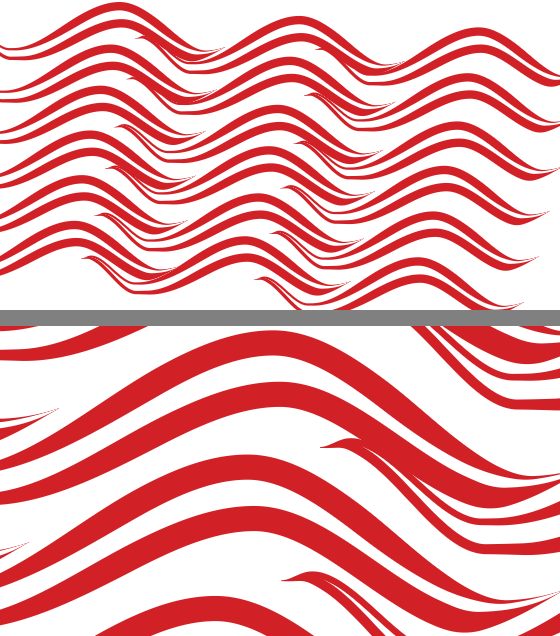
Top: the whole. Bottom: its middle third, enlarged.
A Shadertoy shader for this pattern:

```glsl
// Rows of red double-stroke waves on white, staggered in three columns.
// Each wave is two calligraphic bands: midlines built from smoothsteps and
// pen widths that swell on the crest and taper to a shared tip at both ends.

const float CANVAS_WIDTH = 768.0;  // canvas units across
const float WAVE_LENGTH = 370.0;   // tip to tip

vec2 hash2(vec2 cell) {
    vec2 s = vec2(dot(cell, vec2(127.1, 311.7)), dot(cell, vec2(269.5, 183.3)));
    return fract(sin(s) * 43758.55);
}

// Heights of the upper (x) and lower (y) band above the left tip.
vec2 midlines(float x) {
    vec2 hook = vec2(3.0, 1.5) * smoothstep(0.0, 13.0, x);
    vec2 drop = vec2(37.0, 48.0) * smoothstep(vec2(13.0, 8.0), vec2(74.0, 76.0), vec2(x));
    vec2 crest = smoothstep(vec2(80.0, 92.0), vec2(225.0, 228.0), vec2(x))
               * (1.0 - smoothstep(vec2(225.0, 228.0), vec2(345.0, 332.0), vec2(x)));
    vec2 tail = max(vec2(x) - vec2(335.0, 318.0), 0.0) / vec2(35.0, 52.0);
    vec2 settle = vec2(3.0, 0.0) * smoothstep(225.0, 345.0, x);
    return hook - drop + crest * vec2(59.0, 48.0) - settle + tail * tail * vec2(6.0, 15.5);
}

// Pen widths of both bands, measured across the stroke.
vec2 penWidths(float x) {
    vec2 width = mix(vec2(3.0, 4.5), vec2(11.5), smoothstep(70.0, 175.0, x));
    width.x = mix(width.x, 3.5, smoothstep(275.0, 345.0, x));
    return width * smoothstep(-4.0, 20.0, x) * (1.0 - smoothstep(312.0, WAVE_LENGTH, x));
}

// Ink coverage of one wave whose left tip is at the origin.
float waveInk(vec2 p, float pixel) {
    if (p.x < 0.0 || p.x > WAVE_LENGTH) return 0.0;
    vec2 slope = midlines(p.x + 0.5) - midlines(p.x - 0.5);
    vec2 dist = abs(p.y - midlines(p.x)) / sqrt(1.0 + slope * slope)
              - 0.5 * penWidths(p.x);
    return clamp(0.5 - min(dist.x, dist.y) / pixel, 0.0, 1.0);
}

void mainImage(out vec4 fragColor, in vec2 fragCoord) {
    float pixel = CANVAS_WIDTH / iResolution.x;
    vec2 p = (fragCoord - vec2(0.0, iResolution.y)) * pixel;  // top left is zero

    // Leaning columns, six waves deep, each nudged slightly.
    float ink = 0.0;
    for (int column = 0; column < 3; column++) {
        for (int row = 0; row < 6; row++) {
            float c = float(column), r = float(row);
            vec2 tip = vec2(-58.0 + 245.0 * c, -30.0 - 20.5 * c)
                     - r * vec2(13.4 + 1.4 * c, 60.2 + 1.2 * c);
            tip += (hash2(vec2(c, r)) - 0.5) * vec2(6.0, 7.0);
            ink = max(ink, waveInk(p - tip, pixel));
        }
    }

    vec3 paper = vec3(1.0);
    vec3 red = vec3(0.82, 0.13, 0.15);
    fragColor = vec4(mix(paper, red, ink), 1.0);
}
```
